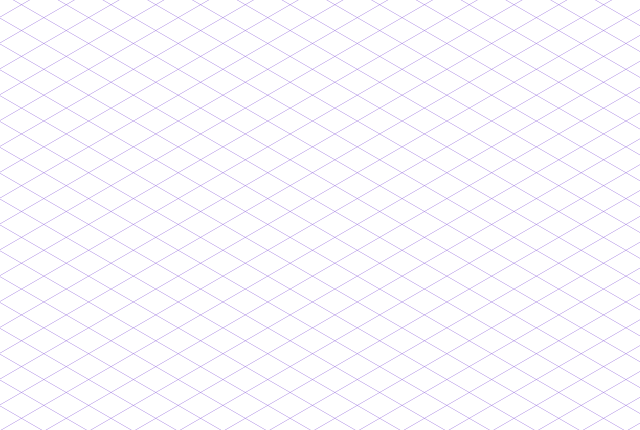
Give the GLSL for this pattern, as a WebGL 1 fragment shader.

```glsl
precision highp float;

// Isometric grid: two families of thin violet lines at plus and minus 30 degrees
// cross on white to form flat rhombi. Each line is the repeated distance to its
// family, shaded by the exact share of the square pixel that the line covers.

uniform vec2 u_resolution;

// Lengths are in canvas heights, measured from the canvas centre.
const float ROW_STEP = 0.06012;               // height of one rhombus
const float LINE_WIDTH = 0.00073;
const vec2 CROSSING = vec2(-0.0174, -0.0219); // one point where lines cross
const vec2 SLOPE = vec2(0.8660254, 0.5);      // cosine and sine of 30 degrees
const vec3 PAPER = vec3(1.0);
const vec3 INK = vec3(0.51, 0.32, 0.84);

float halfSquare(float t) {
    t = max(t, 0.0);
    return 0.5 * t * t;
}

// Share of a unit pixel lying below offset t along a line's normal.
float pixelShare(float t) {
    float outer = 0.5 * (SLOPE.x + SLOPE.y);
    float inner = 0.5 * (SLOPE.x - SLOPE.y);
    t = clamp(t, -outer, outer);
    return (halfSquare(t + outer) - halfSquare(t + inner) - halfSquare(t - inner))
        / (SLOPE.x * SLOPE.y);
}

// Coverage by evenly spaced parallel lines with the given unit normal.
float parallelLines(vec2 p, vec2 normal) {
    float spacing = ROW_STEP * SLOPE.x;
    float offset = (fract(dot(p, normal) / spacing + 0.5) - 0.5) * spacing;
    float center = offset * u_resolution.y;
    float halfWidth = 0.5 * LINE_WIDTH * u_resolution.y;
    return pixelShare(center + halfWidth) - pixelShare(center - halfWidth);
}

void main() {
    vec2 p = (gl_FragCoord.xy - 0.5 * u_resolution) / u_resolution.y - CROSSING;

    float rising = parallelLines(p, vec2(-SLOPE.y, SLOPE.x));
    float falling = parallelLines(p, vec2(SLOPE.y, SLOPE.x));

    vec3 color = mix(PAPER, INK, rising);
    color = mix(color, INK, falling);
    gl_FragColor = vec4(color, 1.0);
}
```
